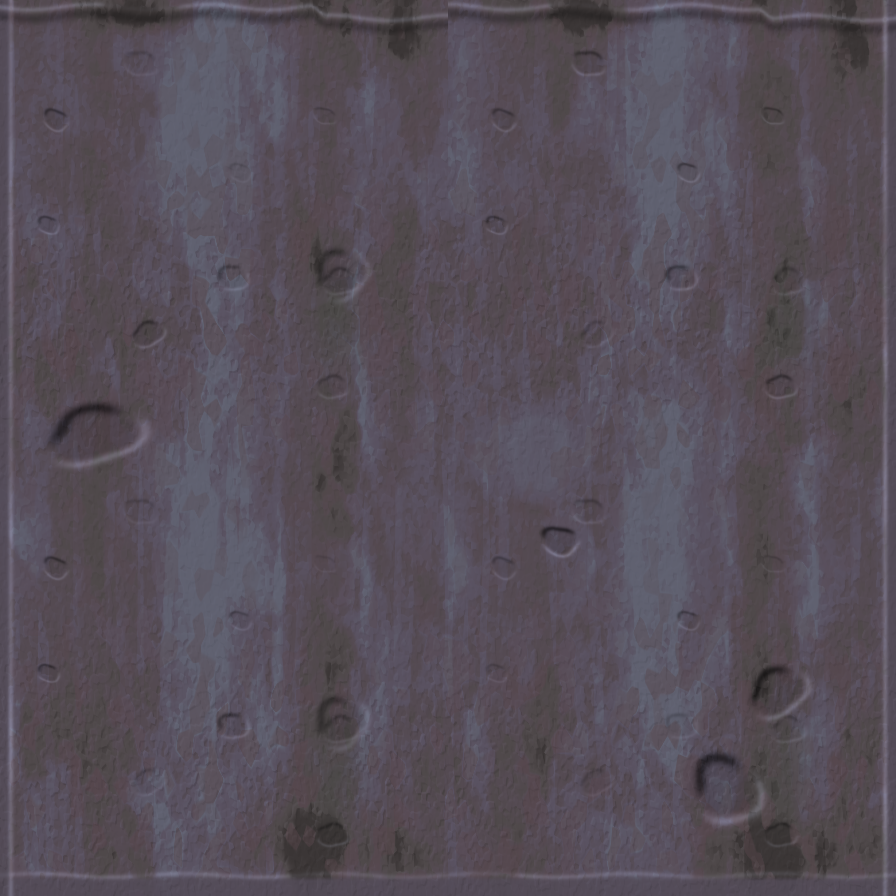
Reproduce this texture procedurally as a three.js fragment shader.

```glsl
// Worn, painted metal panel: vertical streaks and small dings repeat on a 2 x 2 grid,
// with a few large dents and a bevelled frame over the whole sheet.
// Smoothed cellular noise and layered sines drive a tone that runs through a colour ramp.
varying vec2 vUv;

float hash(vec2 p) {
  return fract(sin(dot(p, vec2(127.1, 311.7))) * 43758.5);
}

float bump(float x, float centre, float width) {
  float d = (x - centre) / width;
  return exp(-d * d);
}

// Cellular noise: random cell values blended softly by distance
float flakes(vec2 p) {
  vec2 cell = floor(p), f = fract(p);
  float sum = 0.0, weight = 0.0;
  for (int y = -1; y <= 1; y++) {
    for (int x = -1; x <= 1; x++) {
      vec2 o = vec2(float(x), float(y));
      vec2 id = cell + o;
      vec2 d = o + vec2(hash(id), hash(id + 37.0)) - f;
      float w = exp(-11.0 * dot(d, d));
      sum += w * hash(id + 71.0);
      weight += w;
    }
  }
  return sum / weight;
}

// Dent relief: shaded floor, dark upper lip, bright lower lip
float dent(vec2 p, vec2 centre, vec2 radius, float tilt) {
  p -= centre;
  float c = cos(tilt), s = sin(tilt);
  vec2 r = vec2(c * p.x + s * p.y, c * p.y - s * p.x) / radius;
  vec2 dir = r / (length(r) + 0.0001);
  float d = length(r) + 0.1 * sin(dir.x * 3.0 + dir.y * 2.0 + centre.x * 90.0);
  float up = dot(dir, vec2(-0.35, 0.94));
  float shadow = bump(d, 0.86, 0.17) * smoothstep(0.1, 0.8, up);
  float shine = bump(d, 1.0, 0.13) * smoothstep(-0.1, 0.8, -up);
  return 0.55 * shine - 0.5 * shadow - 0.1 * (1.0 - smoothstep(0.7, 1.05, d));
}

vec3 ramp(float t) {
  vec3 col = mix(vec3(0.23, 0.21, 0.21), vec3(0.31, 0.285, 0.29), smoothstep(0.0, 0.24, t));
  col = mix(col, vec3(0.33, 0.29, 0.32), smoothstep(0.24, 0.45, t));
  col = mix(col, vec3(0.35, 0.32, 0.38), smoothstep(0.45, 0.66, t));
  return mix(col, vec3(0.375, 0.38, 0.44), smoothstep(0.66, 0.92, t));
}

void main() {
  vec2 p = vUv;
  vec2 q = mod(p, 0.5);
  vec2 tile = floor(p * 2.0);

  // Ragged streak edges and layers of flaking
  float coarse = flakes(p * vec2(28.0, 13.0));
  float medium = flakes(p * vec2(75.0, 38.0));
  float fine = flakes(p * vec2(230.0, 150.0));
  float emboss = fine - flakes((p + vec2(-0.0015, 0.002)) * vec2(230.0, 150.0));
  float x = q.x + 0.003 * sin(p.y * 31.0) + 0.002 * sin(p.y * 83.0 + 1.0) + 0.014 * (medium - 0.5);
  float pale = 0.5 + 0.5 * cos(12.566 * (q.y - 0.39));
  float worn = 1.0 - 0.6 * pale;

  // Vertical bands
  float tone = 0.58 + 0.34 * (coarse - 0.5) + 0.4 * worn * (medium - 0.5) + 0.16 * (fine - 0.5);
  tone += (0.2 + 0.2 * pale) * bump(x, 0.235, 0.052);
  tone -= 0.2 * bump(x, 0.105, 0.035) + 0.26 * bump(x, 0.36, 0.032) + 0.12 * bump(x, 0.445, 0.02);
  tone += 0.18 * bump(x, 0.312, 0.007) + 0.2 * bump(x, 0.402, 0.008);
  tone += 0.2 * pale * bump(x, 0.015, 0.02);
  tone += 0.12 * smoothstep(0.62, 0.85, flakes(p * vec2(95.0, 6.0)));

  // Smooth bare patch near the middle
  vec2 patchPos = (p - vec2(0.6, 0.5)) / vec2(0.06, 0.065);
  tone = mix(tone, 0.85, 0.85 * (1.0 - smoothstep(0.5, 1.15, length(patchPos) + 0.4 * (coarse - 0.5))));

  // Grime gathered along the frame
  vec2 edge = min(p, 1.0 - p);
  tone -= 0.2 * exp(-edge.x / 0.025) + 0.25 * exp(-edge.y / 0.025);
  tone -= 0.45 * bump(q.x, 0.36, 0.12) * bump(p.y, 0.055, 0.035);
  tone -= 0.6 * bump(q.x, 0.16, 0.05) * bump(p.y, 0.98, 0.016);
  tone -= 0.35 * bump(q.x, 0.45, 0.035) * bump(p.y, 0.95, 0.035);

  // Large dents, then one weaker dent repeated down the left half
  float relief = dent(p, vec2(0.105, 0.515), vec2(0.055, 0.032), 0.25);
  relief += dent(p, vec2(0.81, 0.12), vec2(0.038, 0.04), 0.3);
  relief += dent(p, vec2(0.868, 0.228), vec2(0.033, 0.026), 0.5);
  relief += dent(p, vec2(0.625, 0.397), vec2(0.022, 0.016), -0.15);
  relief += 0.6 * (1.0 - tile.x) * dent(q, vec2(0.38, 0.194), vec2(0.029, 0.028), 0.6);

  // Small dings: same places in each tile, varied strength
  for (int i = 0; i < 9; i++) {
    float k = float(i);
    vec2 centre = 0.035 + 0.42 * fract(vec2(0.755, 0.57) * k + vec2(0.78, 0.8));
    vec2 size = vec2(0.012, 0.008) + 0.009 * hash(vec2(k, 3.0));
    float strength = 0.2 + 0.5 * hash(tile + k * 5.0);
    relief += strength * dent(q, centre, size, 1.6 * hash(vec2(k, 9.0)) - 0.6);
  }
  relief += 0.14 * worn * emboss;

  // Colour, with rusty flecks and greenish stains
  vec3 col = ramp(tone);
  col = mix(col, vec3(0.34, 0.27, 0.29), 0.55 * worn * smoothstep(0.6, 0.8, medium));
  col = mix(col, vec3(0.28, 0.285, 0.27), 0.5 * bump(q.x, 0.375, 0.025) * bump(q.y, 0.14, 0.06));

  // Bevelled frame: flat rim, bright crease and stepped top lip
  float lip = 0.008 + 0.012 * smoothstep(0.345, 0.365, q.x) + 0.003 * sin(p.x * 47.0);
  float rim = max(1.0 - smoothstep(0.008, 0.013, edge.x), 1.0 - smoothstep(0.016, 0.023, p.y));
  col = mix(col, vec3(0.325, 0.295, 0.345), 0.85 * rim);
  float notch = smoothstep(0.11, 0.12, q.x) * (1.0 - smoothstep(0.19, 0.21, q.x));
  float crease = bump(edge.x, 0.012, 0.003) * (0.5 + 0.6 * coarse);
  crease += bump(p.y, 0.023 + 0.002 * sin(p.x * 38.0), 0.003) * (0.2 + 0.5 * coarse);
  crease += bump(1.0 - p.y, lip, 0.003) * (1.0 - 0.8 * notch) * 0.7;
  relief += 0.7 * crease - 0.25 * bump(1.0 - p.y, lip + 0.01, 0.006);

  col *= 1.0 + max(min(relief, 0.0), -0.65);
  col += vec3(0.2, 0.22, 0.26) * clamp(relief, 0.0, 0.8);
  gl_FragColor = vec4(col, 1.0);
}
```
